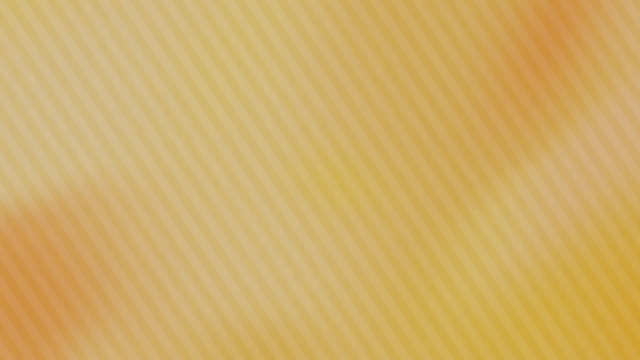
Give the GLSL for this background, as a Shadertoy shader.

```glsl
#define STRIPE_PERIOD 0.058
#define STRIPE_SLANT 0.67
#define STRIPE_SOFTNESS 0.09
#define STRIPE_STRENGTH 0.8
#define WARP_SCALE 5.0
#define WARP_AMOUNT 0.045
#define GRAIN 0.006

const vec3 CREAM  = vec3(0.82, 0.72, 0.49);
const vec3 PALE   = vec3(0.82, 0.73, 0.54);
const vec3 STRAW  = vec3(0.82, 0.73, 0.43);
const vec3 LEMON  = vec3(0.82, 0.71, 0.31);
const vec3 OCHRE  = vec3(0.81, 0.665, 0.36);
const vec3 GOLD   = vec3(0.82, 0.68, 0.27);
const vec3 AMBER  = vec3(0.82, 0.635, 0.20);
const vec3 BURNT  = vec3(0.81, 0.54, 0.24);
const vec3 ROSE   = vec3(0.82, 0.68, 0.48);

float hash(vec2 p) {
    vec3 q = fract(vec3(p.xyx) * 0.1031);
    q += dot(q, q.yzx + 33.33);
    return fract((q.x + q.y) * q.z);
}

float noise(vec2 p) {
    vec2 cell = floor(p), f = fract(p);
    f = f * f * (3.0 - 2.0 * f);
    float low  = mix(hash(cell), hash(cell + vec2(1, 0)), f.x);
    float high = mix(hash(cell + vec2(0, 1)), hash(cell + vec2(1, 1)), f.x);
    return mix(low, high, f.y);
}

// Elliptical Gaussian glow, its long axis turned by angle
float glow(vec2 p, vec2 center, vec2 size, float angle) {
    vec2 d = p - center;
    float c = cos(angle), s = sin(angle);
    d = vec2(c * d.x + s * d.y, c * d.y - s * d.x) / size;
    return exp(-dot(d, d));
}

// Signed distance to the line from a to b, positive on its right
float rightOf(vec2 p, vec2 a, vec2 b) {
    vec2 dir = normalize(b - a), d = p - a;
    return d.x * dir.y - d.y * dir.x;
}

vec3 colorField(vec2 p) {
    // Broad cream to ochre sweep
    vec3 col = mix(CREAM, OCHRE, smoothstep(0.72, 1.25, p.x + 0.25 * (p.y - 0.55)));

    // Pale and yellow patches on the left and in the centre
    col = mix(col, PALE,  0.7 * glow(p, vec2(0.24, 0.74), vec2(0.38, 0.28), 0.3));
    col = mix(col, STRAW, 0.6 * glow(p, vec2(0.66, 0.88), vec2(0.18, 0.36), -0.4));
    col = mix(col, STRAW, 0.7 * glow(p, vec2(0.03, 1.02), vec2(0.18, 0.09), 0.0));
    col = mix(col, LEMON, 0.55 * glow(p, vec2(0.95, 0.50), vec2(0.15, 0.10), -0.4));

    // Lower right gold
    col = mix(col, GOLD, 0.9 * glow(p, vec2(1.45, 0.10), vec2(0.46, 0.25), 0.15));

    // Burnt streak in the upper right
    col = mix(col, BURNT, 0.75 * glow(p, vec2(1.56, 0.94), vec2(0.32, 0.15), 1.05));
    col = mix(col, ROSE,  0.7 * glow(p, vec2(1.82, 0.95), vec2(0.15, 0.22), 0.0));

    // Rose wedge beneath a diagonal edge
    float below = rightOf(p, vec2(1.25, 0.375), vec2(1.78, 0.79));
    float wedge = smoothstep(-0.05, 0.06, below) * (1.0 - smoothstep(0.14, 0.36, below));
    vec3 wedgeColor = mix(STRAW, ROSE, smoothstep(1.25, 1.65, p.x));
    col = mix(col, wedgeColor, 0.85 * wedge * smoothstep(1.1, 1.45, p.x));
    col = mix(col, AMBER, 0.85 * glow(p, vec2(1.82, 0.10), vec2(0.20, 0.28), 0.0));

    // Burnt corner in the lower left, cut by a slanted upper edge
    float under = rightOf(p, vec2(0.0, 0.445), vec2(0.5, 0.56));
    float corner = glow(p, vec2(0.05, 0.14), vec2(0.33, 0.42), 0.2);
    col = mix(col, BURNT, 0.8 * corner * smoothstep(-0.05, 0.09, under));
    col = mix(col, CREAM, 0.5 * glow(p, vec2(0.30, 0.0), vec2(0.11, 0.10), 0.0));

    // Warm band along the bottom
    return mix(col, OCHRE * vec3(1.0, 0.99, 0.88),
               0.8 * glow(p, vec2(0.74, -0.01), vec2(0.26, 0.11), 0.0));
}

// Soft diagonal bands from -1 to 1
float stripes(vec2 p) {
    float phase = fract((p.x + STRIPE_SLANT * p.y) / STRIPE_PERIOD);
    float d = abs(phase - 0.5) - 0.25;
    return 1.0 - 2.0 * smoothstep(-STRIPE_SOFTNESS, STRIPE_SOFTNESS, d);
}

void mainImage(out vec4 fragColor, in vec2 fragCoord) {
    vec2 p = fragCoord / iResolution.y;
    p.x *= 1.7778 * iResolution.y / iResolution.x;

    // Uneven boundaries from a gentle warp
    vec2 warp = vec2(noise(p * WARP_SCALE), noise(p * WARP_SCALE + 19.7)) - 0.5;
    vec3 col = colorField(p + WARP_AMOUNT * warp);

    // Bands shift the tint towards rose or yellow
    col += STRIPE_STRENGTH * stripes(p) * vec3(0.006, 0.013, 0.042);
    col += GRAIN * (noise(p * 90.0) - 0.5);
    fragColor = vec4(col, 1.0);
}
```
